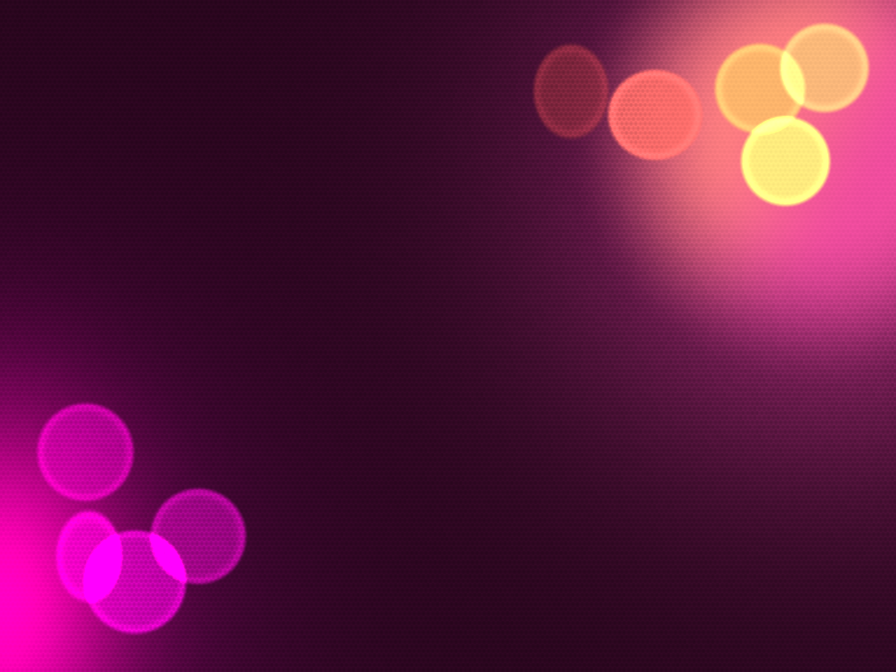
Write a WebGL 2 fragment shader that draws this background.

```glsl
#version 300 es
precision highp float;
// Soft bokeh discs and two corner glows over a dark plum woven backdrop.

uniform vec2 u_resolution;
out vec4 outColor;

// Backdrop and glow colours
const vec3 PLUM = vec3(0.16, 0.022, 0.115);
const vec3 ROSE_HAZE = vec3(0.49, 0.16, 0.35);
const vec3 PEACH = vec3(0.99, 0.49, 0.50);
const vec3 PINK = vec3(0.94, 0.30, 0.62);
const vec3 VIOLET_HAZE = vec3(0.20, 0.0, 0.18);
const vec3 MAGENTA = vec3(0.72, -0.02, 0.47);

// Glow places, in units of the canvas height
const vec2 ROSE_CENTER = vec2(1.26, 0.74);
const vec2 CORE_CENTER = vec2(1.22, 0.80);
const vec2 MAGENTA_CENTER = vec2(0.0, 0.10);
const vec2 MAGENTA_SPREAD = vec2(0.17, 0.27);

// Fabric and disc finish
const float WEAVE_COUNT = 144.0;
const float WEAVE_DEPTH = 0.11;
const float EDGE_SOFTNESS = 0.004;
const float RIM_WIDTH = 0.006;
const float RIM_GAIN = 0.14;
const float OVERLAP_GAIN = 0.4;

// Discs: centre and radii, then tint and opacity
const int DISC_COUNT = 9;
const vec4 DISC_SHAPE[DISC_COUNT] = vec4[](
  vec4(0.850, 0.864, 0.056, 0.070), vec4(0.975, 0.829, 0.070, 0.067),
  vec4(1.131, 0.868, 0.067, 0.067), vec4(1.227, 0.899, 0.066, 0.066),
  vec4(1.169, 0.760, 0.066, 0.066), vec4(0.127, 0.327, 0.072, 0.073),
  vec4(0.295, 0.202, 0.071, 0.071), vec4(0.132, 0.172, 0.049, 0.068),
  vec4(0.201, 0.134, 0.076, 0.077));
const vec4 DISC_TINT[DISC_COUNT] = vec4[](
  vec4(0.62, 0.20, 0.24, 0.55), vec4(1.00, 0.43, 0.41, 0.88),
  vec4(0.99, 0.74, 0.41, 0.88), vec4(0.98, 0.76, 0.47, 0.88),
  vec4(1.00, 0.96, 0.49, 0.93), vec4(0.97, 0.00, 0.80, 0.53),
  vec4(0.95, 0.02, 0.82, 0.50), vec4(1.00, 0.00, 0.85, 0.75),
  vec4(1.00, 0.00, 0.90, 0.60));

float hash(vec2 p) {
  return fract(sin(dot(p, vec2(127.1, 311.7))) * 43758.5);
}

float gaussian(vec2 offset, vec2 spread) {
  vec2 q = offset / spread;
  return exp(-dot(q, q));
}

// Brick-staggered threads with slight irregularity
float weave(vec2 p) {
  vec2 q = p * WEAVE_COUNT;
  float row = floor(q.y);
  q.x += 0.5 * mod(row, 2.0);
  float threads = sin(6.2832 * q.x) * 0.5 + cos(6.2832 * q.y) * 0.5;
  return threads + 0.4 * (hash(floor(q)) - 0.5);
}

// Approximate signed distance to an ellipse
float ellipse(vec2 offset, vec2 radii) {
  return (length(offset / radii) - 1.0) * min(radii.x, radii.y);
}

void main() {
  vec2 p = gl_FragCoord.xy / u_resolution.y;
  p.x += 0.5 * (4.0 / 3.0 - u_resolution.x / u_resolution.y);

  // Wide hazes
  vec3 color = PLUM;
  color += ROSE_HAZE * gaussian(p - ROSE_CENTER, vec2(0.41));
  color += VIOLET_HAZE * gaussian(p - MAGENTA_CENTER, vec2(0.36, 0.42));

  // Hot cores
  float heat = gaussian(p - MAGENTA_CENTER, MAGENTA_SPREAD);
  color += MAGENTA * heat;
  float core = smoothstep(0.38, 0.13, length(p - CORE_CENTER));
  float pinkShift = smoothstep(-0.16, 0.14, (p.x - CORE_CENTER.x) - 0.6 * (p.y - CORE_CENTER.y));
  color = mix(color, mix(PEACH, PINK, pinkShift), core);

  // Translucent discs with a faint bright rim
  float soft = max(EDGE_SOFTNESS, 1.0 / u_resolution.y);
  float covered = 0.0;
  for (int i = 0; i < DISC_COUNT; i++) {
    vec4 shape = DISC_SHAPE[i];
    vec4 tint = DISC_TINT[i];
    float d = ellipse(p - shape.xy, shape.zw);
    float mask = smoothstep(soft, -soft, d);
    float rim = mask * exp(-pow((d + RIM_WIDTH) / RIM_WIDTH, 2.0));
    color = mix(color, tint.rgb, mask * tint.a);
    color += tint.rgb * RIM_GAIN * rim;
    color += tint.rgb * tint.rgb * OVERLAP_GAIN * mask * covered;
    covered = max(covered, mask);
  }

  // Fabric grain fades where the light is strongest
  float grain = WEAVE_DEPTH * (1.0 - 0.8 * max(core, heat));
  color *= 1.0 + grain * weave(p);
  outColor = vec4(clamp(color, 0.0, 1.0), 1.0);
}
```
